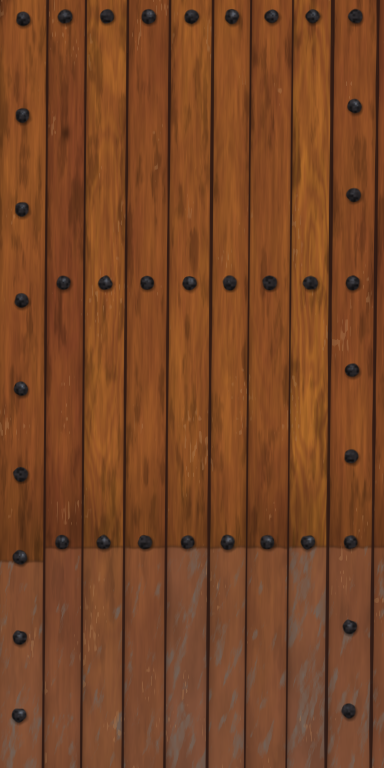
A WebGL 2 fragment shader for this texture:

```glsl
#version 300 es
precision highp float;

uniform vec2 u_resolution;
out vec4 outColor;

const int PLANKS = 10;
// Left edge of each plank, share of honey tone, strength of ringed grain, wear
const float EDGE[11] = float[](-0.003, 0.124, 0.224, 0.333, 0.443, 0.555, 0.654, 0.763, 0.867, 0.985, 1.08);
const float TONE[10] = float[](0.48, 0.20, 0.72, 0.36, 0.62, 0.62, 0.48, 0.85, 0.38, 0.20);
const float RINGS[10] = float[](0.15, 0.2, 0.6, 0.15, 0.3, 0.3, 0.3, 1.0, 0.15, 0.0);
const float WEAR[10] = float[](0.40, 0.10, 0.20, 0.15, 0.95, 0.55, 0.25, 1.0, 0.50, 0.2);

const vec3 RED_WOOD = vec3(0.450, 0.232, 0.130);
const vec3 HONEY_WOOD = vec3(0.590, 0.350, 0.150);
const vec3 DULL_WOOD = vec3(0.470, 0.298, 0.215);
const vec3 BARE_WOOD = vec3(0.440, 0.365, 0.320);
const vec3 PALE_SCRATCH = vec3(0.66, 0.47, 0.31);
const vec3 GAP = vec3(0.165, 0.090, 0.070);
const vec3 IRON = vec3(0.125, 0.115, 0.120);
const vec3 GLINT = vec3(0.44, 0.46, 0.50);
const float STUD_RADIUS = 0.0185;

float hash(vec2 p) {
  vec3 q = fract(vec3(p.xyx) * 0.1031);
  q += dot(q, q.yzx + 33.33);
  return fract((q.x + q.y) * q.z);
}

float noise(vec2 p) {
  vec2 i = floor(p), f = fract(p);
  f = f * f * (3.0 - 2.0 * f);
  return mix(mix(hash(i), hash(i + vec2(1, 0)), f.x),
             mix(hash(i + vec2(0, 1)), hash(i + vec2(1, 1)), f.x), f.y);
}

float fbm(vec2 p) {
  float sum = 0.0, amp = 0.5;
  for (int i = 0; i < 4; i++) {
    sum += amp * noise(p);
    p = p * 2.03 + 17.3;
    amp *= 0.5;
  }
  return sum;
}

// Long oval growth rings around a heart at the origin
float growthRings(vec2 p, float seed) {
  float warp = fbm(p * vec2(20.0, 3.5) + seed * 31.0);
  float radius = length(p * vec2(11.0, 1.3)) + 0.8 * warp;
  return 0.5 + 0.5 * sin(radius * 34.0);
}

// Distance down the door of a stud; the left post is spaced differently
float studHeight(float k, bool leftPost) {
  return leftPost ? 0.049 + k * (0.255 - 0.00354 * k)
                  : 0.043 + k * (0.2344 - 0.00104 * k);
}

// Fine fibres, growth rings, stains and dark worn varnish
vec3 woodColor(vec2 p, float seed, float tone, float rings, float center) {
  vec2 shifted = p + seed * vec2(7.1, 13.7);
  float fibre = fbm(shifted * vec2(130.0, 9.0));
  float stain = fbm(shifted * vec2(20.0, 4.0));
  float varnish = fbm(shifted * vec2(48.0, 9.0) + 40.0);
  float heart = 0.35 + 0.6 * hash(vec2(seed, 4.0));
  float ring = growthRings(p - vec2(center, heart), seed);
  float amount = tone + 0.9 * (stain - 0.47) + rings * 0.5 * (ring - 0.5);
  vec3 wood = mix(RED_WOOD, HONEY_WOOD, clamp(amount, -0.3, 1.25));
  wood *= 1.0 - 0.20 * smoothstep(0.50, 0.72, varnish);
  return wood * (0.86 + 0.34 * fibre);
}

// Flat hammered iron head with an uneven rim, lit from above
vec3 addStud(vec3 color, vec2 d, float seed) {
  float rim = STUD_RADIUS * (0.90 + 0.18 * noise(d * 80.0 + seed * 50.0));
  float shadow = 1.0 - smoothstep(0.7, 1.4, length(d - vec2(0.002, 0.004)) / rim);
  color *= 1.0 - 0.45 * shadow;
  vec2 n = d / rim;
  vec3 iron = IRON * (0.55 + 0.9 * noise(n * 3.0 + seed * 20.0) - 0.2 * n.y);
  vec2 lit = n - vec2(0.7 * seed - 0.4, -0.35);
  float hammered = 0.4 + 0.9 * noise(n * 4.0 + seed * 70.0);
  iron = mix(iron, GLINT, 0.75 * seed * hammered * exp(-dot(lit, lit) * 6.0));
  return mix(color, iron, 1.0 - smoothstep(rim - 0.003, rim + 0.0025, length(d)));
}

void main() {
  vec2 p = gl_FragCoord.xy / u_resolution * vec2(1.0, 2.0);
  p.y = 2.0 - p.y;
  p.x += p.y * (0.0055 + 0.0045 * p.x); // planks lean slightly

  int id = 0;
  for (int i = 1; i < PLANKS; i++) if (p.x > EDGE[i]) id = i;
  float seed = float(id);
  float center = 0.5 * (EDGE[id] + EDGE[id + 1]);
  vec3 color = woodColor(p, seed, TONE[id], RINGS[id], center);

  // Knot in the second plank
  vec2 knot = (p - vec2(0.173, 0.347)) * vec2(90.0, 50.0);
  color *= 1.0 - 0.45 * exp(-dot(knot, knot));

  // Dark weathering above the joint, duller wood below it
  float joint = (id == 0 ? 1.458 : 1.422) + 0.006 * noise(p * vec2(50.0, 1.0));
  float below = smoothstep(joint - 0.006, joint + 0.006, p.y);
  float damp = smoothstep(1.15, 1.43, p.y) * (1.0 - below);
  color *= 1.0 - 0.45 * damp * fbm(p * vec2(40.0, 6.0));
  float haze = 0.45 + 0.35 * WEAR[id] + 0.2 * smoothstep(1.45, 1.95, p.y);
  color = mix(color, DULL_WOOD * (0.85 + 0.3 * fbm(p * vec2(30.0, 8.0))), below * haze);
  color *= 1.0 - 0.2 * exp(-pow((p.y - joint) / 0.004, 2.0));

  // Slanted bare flakes, broken by fibres and growing towards the foot
  float flake = fbm(vec2(p.x * 60.0 + p.y * 14.0, p.y * 17.0) + seed * 9.0);
  float bias = 0.16 * (WEAR[id] - 0.75) + 0.12 * (p.y - 1.78);
  float bare = smoothstep(0.46, 0.68, flake + bias);
  float broken = 0.45 + 0.8 * noise(p * vec2(170.0, 50.0));
  color = mix(color, BARE_WOOD, min(0.85 * below * bare * broken, 1.0));

  // Fine pale scratches, thickest beside the gaps
  float toLeft = p.x - EDGE[id], toRight = EDGE[id + 1] - p.x;
  float scratch = noise(p * vec2(240.0, 55.0) + seed) * noise(p * vec2(22.0, 9.0) + 5.0);
  float nearEdge = exp(-min(toLeft, toRight) * 70.0);
  color = mix(color, PALE_SCRATCH, 0.4 * smoothstep(0.62, 0.82, scratch + 0.10 * nearEdge));

  // Thin gaps of uneven width and depth with softly shaded sides
  int gapId = toLeft < toRight ? id : id + 1;
  float gapWidth = 0.0012 + 0.0010 * hash(vec2(float(gapId), 8.0));
  if (gapId == 5 || gapId == 8 || gapId == 9) gapWidth += 0.0012;
  gapWidth *= 0.7 + 0.6 * noise(vec2(float(gapId), p.y * 9.0));
  color *= 1.0 - 0.30 * exp(-toLeft * 130.0) - 0.18 * exp(-toRight * 160.0);
  float gap = 1.0 - smoothstep(gapWidth - 0.001, gapWidth + 0.0028, min(toLeft, toRight));
  color = mix(color, GAP, 0.88 * gap);

  // Posts carry every stud, inner planks every third
  bool post = id == 0 || id == 8;
  for (int k = 0; k < 9; k++) {
    if (id == 9 || (!post && k % 3 != 0)) continue;
    float row = float(k);
    vec2 stud = vec2(center + (id == 1 ? -0.004 : 0.0), studHeight(row, id == 0));
    color = addStud(color, p - stud, hash(vec2(seed + 3.0, row)));
  }
  outColor = vec4(color, 1.0);
}
```
